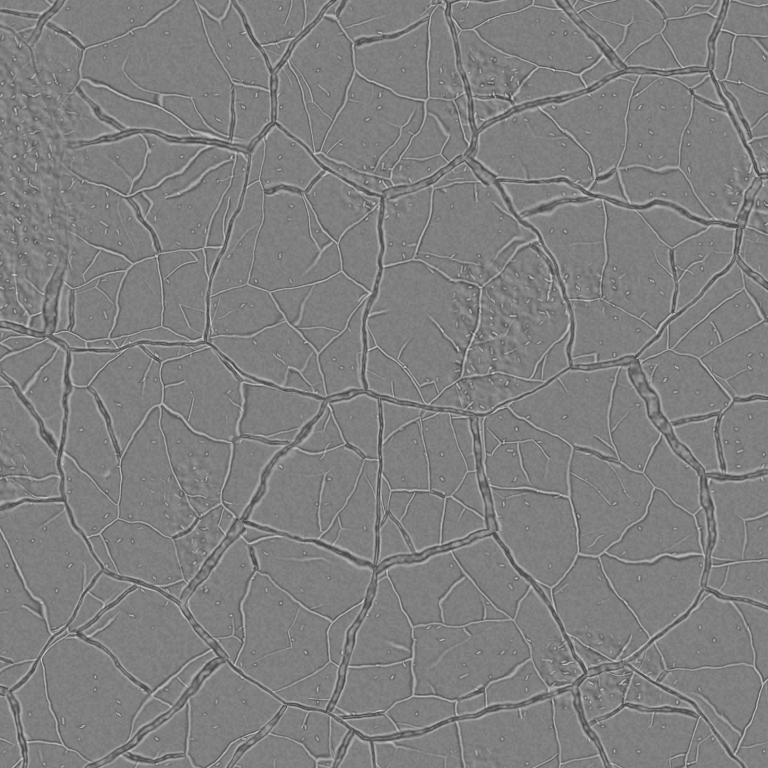
Write a WebGL 2 fragment shader that draws this texture map.

```glsl
#version 300 es
precision highp float;
uniform vec2 u_resolution;
out vec4 outColor;

struct Crack {
  float dist;   // distance to the nearest cell border
  float side;   // which flank of that border, -1 or 1
  vec2 cell;    // id of the enclosing cell
  float edge;   // random value shared by both flanks
};

vec2 hash2(vec2 p) {
  vec3 q = fract(p.xyx * vec3(0.1031, 0.1030, 0.0973));
  q += dot(q, q.yzx + 33.33);
  return fract((q.xx + q.yz) * q.zy);
}

float noise(vec2 p) {
  vec2 i = floor(p), f = p - i;
  f = f * f * (3.0 - 2.0 * f);
  float low = mix(hash2(i).x, hash2(i + vec2(1, 0)).x, f.x);
  float high = mix(hash2(i + vec2(0, 1)).x, hash2(i + vec2(1, 1)).x, f.x);
  return mix(low, high, f.y);
}

vec2 warp(vec2 p, float frequency) {
  return vec2(noise(p * frequency + 7.3), noise(p * frequency + 51.9)) - 0.5;
}

mat2 rotation(float angle) {
  float c = cos(angle), s = sin(angle);
  return mat2(c, s, -s, c);
}

float ridge(float x, float width) {
  return exp(-x * x / (width * width));
}

// Voronoi borders with a signed flank
Crack crackCells(vec2 p) {
  vec2 base = floor(p), f = p - base, nearCell = vec2(0), nearest = vec2(9);
  for (int y = -1; y <= 1; y++)
    for (int x = -1; x <= 1; x++) {
      vec2 g = vec2(x, y);
      vec2 r = g + hash2(base + g) - f;
      if (dot(r, r) < dot(nearest, nearest)) { nearest = r; nearCell = g; }
    }
  Crack c = Crack(9.0, 1.0, base + nearCell, 0.0);
  for (int y = -2; y <= 2; y++)
    for (int x = -2; x <= 2; x++) {
      vec2 g = nearCell + vec2(x, y);
      vec2 r = g + hash2(base + g) - f, across = r - nearest;
      if (dot(across, across) < 1e-4) continue;
      float d = dot(0.5 * (nearest + r), normalize(across));
      if (d < c.dist) {
        c.dist = d;
        c.side = dot(across, vec2(0.6, 0.8)) < 0.0 ? -1.0 : 1.0;
        c.edge = hash2(2.0 * base + nearCell + g + 17.0).x;
      }
    }
  return c;
}

// Sunken band: dark walls balanced by bright outer rims
float wideCrack(float d, float halfWidth, float mottle, float wear) {
  float wall = ridge(d - halfWidth, 0.0014);
  float rim = ridge(d - halfWidth - 0.0031, 0.0016);
  float inner = 1.0 - smoothstep(halfWidth - 0.001, halfWidth + 0.001, d);
  return wear * (0.15 * rim - 0.17 * wall) + 0.24 * inner * mottle;
}

// Lifted hairline: bright lip with a shadow on one flank
float hairline(float s) {
  return 0.20 * ridge(s, 0.0012) - 0.13 * ridge(s - 0.0025, 0.0013)
       - 0.06 * ridge(s + 0.0026, 0.0012);
}

// Scattered slivers with a dark outline
float flecks(vec2 p, float count, float share, float size) {
  vec2 q = p * count, id = floor(q);
  vec2 a = hash2(id + 91.0), b = hash2(id + 203.0);
  vec2 v = rotation(b.x * 6.283) * (q - id - 0.3 - 0.4 * a) / count;
  v.y += v.x * abs(v.x) * (b.y - 0.5) / size;
  v.x -= clamp(v.x, -size * b.y, size * b.y);
  float d = length(v);
  float mark = 0.23 * ridge(d, 0.0011) - 0.085 * ridge(d - 0.0023, 0.0012);
  return mark * step(a.y, share) * (0.35 + 0.65 * a.x);
}

float relief(vec2 p, float frequency) {
  return noise(p * frequency) - noise(p * frequency + vec2(0.5, 0.4));
}

void main() {
  vec2 uv = gl_FragCoord.xy / u_resolution.y;
  vec2 p = uv + 0.055 * warp(uv, 6.0) + 0.012 * warp(uv, 22.0)
         + 0.0045 * warp(uv, 60.0) + 0.0015 * warp(uv, 150.0);

  // Rough, crumbled areas
  float leftPatch = 1.0 - smoothstep(0.5, 1.15, length((p - vec2(0.03, 0.80)) / vec2(0.11, 0.19)));
  float rough = max(leftPatch, smoothstep(0.72, 0.88, noise(uv * 8.0 + 31.0)));

  // Main cracks
  float mainScale = 4.4;
  Crack major = crackCells(p * mainScale + 3.7);
  float mottle = noise(uv * 210.0) - 0.5;
  float wear = 0.55 + 0.7 * noise(uv * 75.0 + 12.0);
  float halfWidth = mix(0.0006, 0.0058, major.edge * major.edge) * (0.75 + 0.5 * noise(uv * 40.0));
  float majorMark = wideCrack(major.dist / mainScale, halfWidth, mottle, wear);

  // Branches restart inside each main cell, so they end at its border
  vec2 seed = hash2(major.cell + 5.0);
  float branchScale = mix(7.0, 11.0, seed.x);
  vec2 curved = p + 0.03 * warp(uv + seed, 9.0);
  Crack branch = crackCells(rotation(seed.y * 6.283) * curved * branchScale + 40.0 * seed + 20.0);
  float branchDist = branch.dist / branchScale;
  float branchMark = branch.edge > 0.83
    ? wideCrack(branchDist, 0.0008 + 0.0012 * noise(uv * 30.0), mottle, wear * 0.9)
    : hairline(branchDist * branch.side) * (0.45 + 0.5 * branch.edge + 0.4 * noise(uv * 35.0));

  // Fine, broken splits
  vec2 fineSeed = hash2(branch.cell + 71.0);
  float fineScale = mix(9.0, 19.0, fineSeed.x);
  vec2 bent = p + 0.03 * warp(uv + fineSeed, 13.0);
  Crack fine = crackCells(rotation(fineSeed.y * 6.283) * bent * fineScale + 30.0 * fineSeed + 60.0);
  float fineFade = smoothstep(0.35, 0.9, fine.edge) * smoothstep(0.3, 0.65, noise(uv * 17.0 + 4.0));
  float fineMark = 0.85 * fineFade * hairline(fine.dist / fineScale * fine.side);

  // Wider cracks cover the finer ones
  float openMajor = smoothstep(halfWidth, halfWidth + 0.004, major.dist / mainScale);
  float openBranch = smoothstep(0.001, 0.004, branchDist);
  float cracks = majorMark + openMajor * (branchMark + openBranch * fineMark);

  // Debris and grain
  float debris = flecks(uv, 62.0, 0.16, 0.0022) + 0.8 * flecks(uv + 0.37, 17.0, 0.12, 0.011);
  debris += rough * (flecks(uv + 0.11, 42.0, 0.6, 0.006) + flecks(uv + 0.71, 64.0, 0.6, 0.003));
  float crumble = rough * (0.10 * relief(uv, 115.0) + 0.11 * relief(uv, 190.0));
  float grain = 0.05 * (noise(uv * 400.0) - 0.5) + 0.02 * relief(uv, 170.0);

  float gray = 0.5 + cracks * (1.0 - 0.85 * leftPatch) + openMajor * debris + crumble + grain;
  outColor = vec4(vec3(clamp(gray, 0.3, 0.76)), 1.0);
}
```
